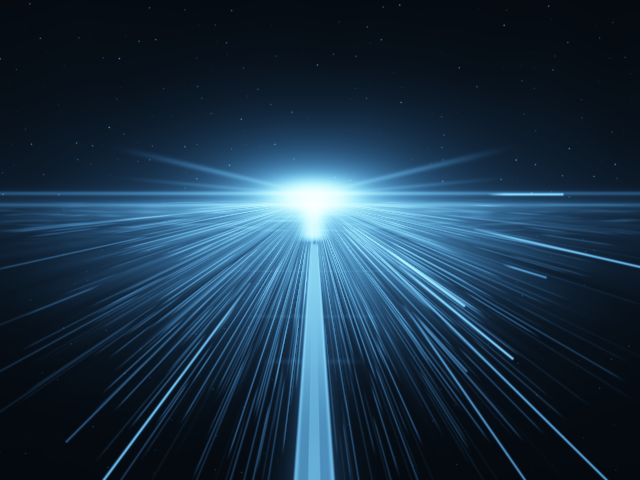
Reproduce this background procedurally as a Shadertoy shader.

```glsl
#define VANISH vec2(-0.014, 0.083)
#define TINT vec3(0.35, 0.80, 1.30)
#define CORE_POWER 6.0
#define FLOOR_GLOW 0.62
#define SKY_GLOW 0.30
#define LANE_LAYERS 5
#define LANE_DENSITY 12.0
#define LANE_POWER 1.25
#define STAR_CELL 0.032
#define BEAM_START 0.092
#define ACCENTS 10

// Bright streaks: start and end, relative to the vanishing point
const vec4 accents[ACCENTS] = vec4[ACCENTS](
    vec4(0.155, -0.104, 0.314, -0.220), vec4(0.181, -0.139, 0.415, -0.330),
    vec4(0.372, 0.012, 0.519, 0.012), vec4(-0.132, -0.174, -0.436, -0.583),
    vec4(0.337, -0.061, 0.680, -0.139), vec4(0.060, -0.040, 0.611, -0.583),
    vec4(0.190, -0.220, 0.441, -0.583), vec4(0.398, -0.135, 0.484, -0.161),
    vec4(0.207, -0.234, 0.319, -0.356), vec4(-0.193, -0.182, -0.514, -0.503));

vec3 hash3(vec2 p) {
    vec3 k = vec3(dot(p, vec2(127.1, 311.7)), dot(p, vec2(269.5, 183.3)), dot(p, vec2(419.2, 371.9)));
    return fract(sin(k) * 43758.5);
}

float cornerSlope(vec2 cell, vec2 offset) {
    return dot(hash3(cell).xy * 2.0 - 1.0, offset);
}

float gradientNoise(vec2 p) {
    vec2 i = floor(p), f = fract(p), u = f * f * (3.0 - 2.0 * f), e = vec2(1.0, 0.0);
    return mix(mix(cornerSlope(i, f), cornerSlope(i + e.xy, f - e.xy), u.x),
               mix(cornerSlope(i + e.yx, f - e.yx), cornerSlope(i + 1.0, f - 1.0), u.x), u.y);
}

float gauss(float d, float width) {
    return exp(-d * d / (width * width));
}

float streak(vec2 q, vec4 ends, float width) {
    vec2 axis = ends.zw - ends.xy, rel = q - ends.xy;
    float t = clamp(dot(rel, axis) / dot(axis, axis), 0.0, 1.0);
    return gauss(length(rel - axis * t), width) * smoothstep(0.0, 0.35, t + 0.1);
}

// Dashes along lines that radiate from the vanishing point
float laneDashes(vec2 q, float px) {
    float radius = length(q), angle = atan(q.x, -q.y), sum = 0.0, density = LANE_DENSITY;
    for (int i = 0; i < LANE_LAYERS; i++) {
        float id = floor(angle * density);
        vec3 h = hash3(vec2(id, float(i) * 17.0 + 3.0));
        float offset = radius * abs(angle - (id + 0.3 + 0.4 * h.x) / density);
        float start = 0.06 + 0.42 * h.y * h.y, end = start + 0.07 + 0.33 * h.z;
        float dash = smoothstep(start, start + 0.04, radius) * (1.0 - smoothstep(end - 0.05, end, radius));
        float power = fract(h.x * 7.3 + h.z * 5.1);
        sum += dash * power * power * gauss(offset, max(0.0012 + 0.0016 * radius, 0.6 * px));
        density *= 1.5;
    }
    return sum * exp(-2.3 * radius);
}

float stars(vec2 q, float px) {
    vec2 cell = floor(q / STAR_CELL);
    vec3 h = hash3(cell + 41.0);
    float d = length(q - (cell + 0.2 + 0.6 * h.xy) * STAR_CELL);
    return pow(h.z, 9.0) * gauss(d, max(0.0016, 0.6 * px));
}

void mainImage(out vec4 fragColor, in vec2 fragCoord) {
    float px = 1.0 / iResolution.y;
    vec2 q = (fragCoord - 0.5 * iResolution.xy) * px - VANISH;
    float depth = -q.y, side = abs(q.x), radius = length(q);
    float angle = atan(q.x, depth);
    float ground = smoothstep(-0.005, 0.015, depth);

    // Night sky and haze
    float haze = gradientNoise(q * 4.0 + 7.0) + 0.5 * gradientNoise(q * 9.0);
    float light = 0.045 + 0.05 * gauss(q.y, 0.3) + 0.025 * haze * gauss(q.y, 0.35);
    light += SKY_GLOW * exp(-abs(q.y) * 11.0) * gauss(q.x, 0.48);
    light += 0.75 * stars(q, px) * mix(1.0, 0.35, ground);

    // Soft rays across the floor
    float rays = gradientNoise(vec2(angle * 13.0, radius * 2.0)) + gradientNoise(vec2(angle * 42.0, radius * 3.0));
    float floorGlow = gauss(q.x, 0.36) * gauss(depth, 0.25) + 0.25 * gauss(q.x, 0.7) * gauss(depth, 0.14);
    light += ground * FLOOR_GLOW * floorGlow * max(0.25, 1.0 + 0.85 * rays);
    light += ground * LANE_POWER * laneDashes(q, px);

    // Fine ripples below the horizon
    float ripple = max(0.0, gradientNoise(vec2(q.x * 13.0, q.y * 150.0)));
    light += ground * 1.3 * ripple * gauss(depth - 0.035, 0.035) * exp(-2.0 * side);

    // Faint cross bars on the floor
    for (int i = 0; i < 3; i++) {
        float k = float(i), reach = 0.19 - 0.035 * k;
        float bar = gauss(depth - 0.148 - 0.094 * k, 0.002 + 0.002 * k);
        light += 0.09 * bar * (1.0 - smoothstep(reach - 0.06, reach, side));
    }

    // Flares along and above the horizon
    float flareFall = 0.24 + 1.1 * exp(-side * 4.5);
    light += flareFall * (gauss(q.y - 0.014, 0.004) + 0.8 * gauss(q.y + 0.010, 0.004) + 0.25 * gauss(q.y, 0.022));
    float upperFade = smoothstep(0.03, 0.1, side) * (1.0 - smoothstep(0.15, 0.44, side));
    light += 0.4 * upperFade * gauss(q.y - 0.012 - 0.235 * side, 0.004 + 0.008 * side);
    light += 0.25 * upperFade * gauss(q.y - 0.010 - 0.09 * side, 0.004);

    // Accent streaks
    for (int i = 0; i < ACCENTS; i++) {
        float power = mix(2.0, 0.4, float(i) / float(ACCENTS - 1));
        light += power * streak(q, accents[i], max(0.0024, 0.6 * px));
    }

    // Blazing core, halo and the column under it
    light += CORE_POWER * exp(-pow(q.x / 0.068, 2.0) - pow((q.y - 0.006) / 0.027, 2.0));
    light += 1.7 * exp(-length(q * vec2(1.0, 1.8)) * 9.0);
    light += 0.9 * exp(-pow(q.x / 0.15, 2.0) - pow((q.y - 0.01) / 0.045, 2.0));
    light += 3.5 * gauss(q.x, 0.022) * smoothstep(0.09, 0.07, depth) * ground;

    // Central beam with bright rims
    float halfWidth = 0.007 + 0.0725 * (depth - BEAM_START);
    float across = abs(q.x - 0.002) / max(halfWidth, 0.001);
    float edge = 1.5 * px / max(halfWidth, 0.001);
    float beam = (1.0 - smoothstep(1.0 - edge, 1.0 + edge, across)) * smoothstep(BEAM_START - 0.004, BEAM_START + 0.004, depth);
    float beamLight = mix(2.3, 1.05, smoothstep(0.1, 0.5, depth)) + 0.55 * gauss(across - 0.9, 0.1);
    beamLight += 0.45 * (1.0 - smoothstep(0.25, 0.35, across)) * smoothstep(0.2, 0.55, depth);
    light = mix(light, beamLight, beam * 0.95);
    light += 0.2 * exp(-max(across - 1.0, 0.0) * 1.5) * smoothstep(0.08, 0.15, depth) * (1.0 - beam);

    fragColor = vec4(1.0 - exp(-max(light, 0.0) * TINT), 1.0);
}
```
